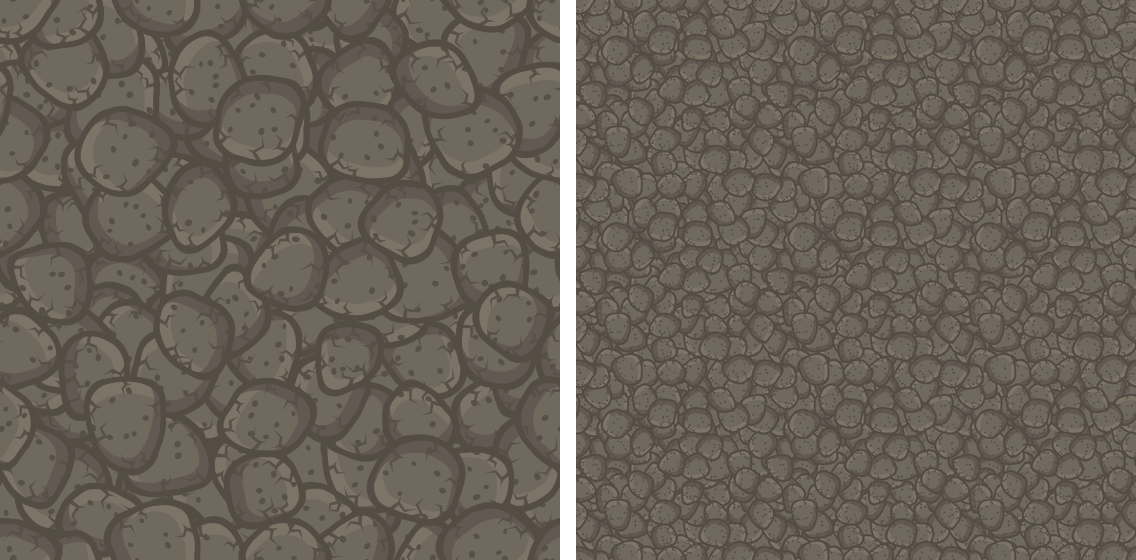
Left: one tile. Right: repeated 3 by 3.
Write a three.js fragment shader that draws this texture.

```glsl
// Tiling bed of overlapping rounded cartoon stones with outlines, pits and cracks.
varying vec2 vUv;

const float TAU = 6.2831853;
const float COUNT = 8.0;       // stone cells across the canvas, per layer
const float EDGE = 0.018;      // edge softness, in cells
const float LINE = 0.043;      // half width of the outline, in cells
const float BULGE = 1.6;       // radius of the curved stone sides
const vec3 BODY = vec3(0.437, 0.410, 0.370);
const vec3 LIT = vec3(0.485, 0.457, 0.405);
const vec3 SHADE = vec3(0.383, 0.353, 0.322);
const vec3 MARK = vec3(0.345, 0.318, 0.284);
const vec3 OUTLINE = vec3(0.330, 0.302, 0.268);

vec2 hash2(vec3 id, float salt) {
  vec3 q = fract(vec3(id.xy + 3.7, id.z * 101.0 + salt) * vec3(0.1031, 0.3713, 0.2317));
  q += dot(q, q.yzx + 33.33);
  return fract((q.xx + q.yz) * q.zy);
}

vec2 heading(float angle) { return vec2(cos(angle), sin(angle)); }

float cover(float d) { return 1.0 - smoothstep(-0.5 * EDGE, 0.5 * EDGE, d); }

float smoothMax(float a, float b, float k) {
  float h = max(k - abs(a - b), 0.0) / k;
  return max(a, b) + 0.25 * k * h * h;
}

// Gradient noise that wraps after a whole number of cells
float corner(vec2 cell, vec2 offset, vec2 f, float period, float salt) {
  float angle = TAU * hash2(vec3(mod(cell + offset, period), 5.0), salt).x;
  return dot(heading(angle), f - offset);
}

float gradientNoise(vec2 p, float period, float salt) {
  vec2 c = floor(p), f = fract(p);
  vec2 u = f * f * f * (f * (f * 6.0 - 15.0) + 10.0);
  float low = mix(corner(c, vec2(0, 0), f, period, salt), corner(c, vec2(1, 0), f, period, salt), u.x);
  float high = mix(corner(c, vec2(0, 1), f, period, salt), corner(c, vec2(1, 1), f, period, salt), u.x);
  return mix(low, high, u.y);
}

// Signed distance to a stone: four bowed sides with rounded corners
float stone(vec2 p, vec3 id) {
  vec2 trait = hash2(id, 2.0);
  float size = mix(0.47, 0.63, trait.y), d = -2.0;
  for (int i = 0; i < 4; i++) {
    vec2 r = hash2(id, 10.0 + float(i));
    vec2 n = heading(TAU * (trait.x + 0.25 * (float(i) + 0.55 * (r.x - 0.5))));
    float reach = size * mix(0.82, 1.16, r.y);
    d = smoothMax(d, length(p + n * (BULGE - reach)) - BULGE, 0.26);
  }
  return d;
}

// Stone k of the 18 near p: its wrapped id and the position relative to its centre
vec3 nearbyStone(vec2 p, int k, out vec2 local) {
  float n = float(k), layer = floor(n / 9.0);
  vec2 q = p + 0.5 * layer;
  vec2 cell = floor(q) + vec2(mod(n, 3.0), mod(floor(n / 3.0), 3.0)) - 1.0;
  vec3 id = vec3(mod(cell, COUNT), layer);
  local = q - cell - 0.5 - 0.44 * (hash2(id, 1.0) - 0.5);
  return id;
}

float rank(vec3 id) { return hash2(id, 3.0).x + 0.25 * id.z; }

float taper(vec2 p, vec2 a, vec2 b, float wideA, float wideB) {
  vec2 ab = b - a;
  float h = clamp(dot(p - a, ab) / dot(ab, ab), 0.0, 1.0);
  return length(p - a - ab * h) - mix(wideA, wideB, h);
}

// Zigzag crack with a short branch
float crack(vec2 p, vec2 root, vec2 inward, vec2 r) {
  vec2 side = vec2(-inward.y, inward.x) * (r.x > 0.5 ? 1.0 : -1.0);
  float len = mix(0.24, 0.42, r.y);
  vec2 bend = root + len * (0.4 * inward + 0.15 * side);
  vec2 kink = bend + len * (0.12 * inward - 0.34 * side);
  vec2 tip = kink + len * (0.42 * inward - 0.05 * side);
  float d = min(taper(p, root, bend, 0.032, 0.021), taper(p, bend, kink, 0.021, 0.016));
  d = min(d, taper(p, kink, tip, 0.016, -0.002));
  return min(d, taper(p, bend, bend + len * (0.16 * inward + 0.24 * side), 0.018, -0.002));
}

float pits(vec2 p, vec3 id) {
  float d = 1.0;
  for (int i = 0; i < 7; i++) {
    vec2 r = hash2(id, 20.0 + float(i));
    vec2 q = p - heading(TAU * (float(i) + 0.7 * r.x) / 7.0) * mix(0.14, 0.52, r.y);
    vec2 axis = heading(TAU * r.y);
    q = vec2(dot(q, axis), dot(q, axis.yx * vec2(-1, 1)));
    d = min(d, length(q * vec2(1.0, 1.25)) - mix(0.038, 0.054, r.x));
  }
  return d;
}

float cracks(vec2 p, vec3 id) {
  float d = 1.0;
  for (int i = 0; i < 6; i++) {
    vec2 r = hash2(id, 40.0 + float(i));
    float angle = TAU * (float(i) + 0.7 * r.x) / 6.0, reach = 0.0;
    for (int j = 0; j < 4; j++) reach -= stone(heading(angle) * reach, id);
    vec2 inward = -heading(angle + 1.2 * (r.y - 0.5));
    d = min(d, crack(p, heading(angle) * reach, inward, hash2(id, 60.0 + float(i))));
  }
  return d;
}

void main() {
  vec2 wobble = vec2(gradientNoise(vUv * 24.0, 24.0, 1.0), gradientNoise(vUv * 24.0, 24.0, 2.0));
  vec2 p = vUv * COUNT + 0.03 * wobble;

  // Find the uppermost stone here
  vec3 top = vec3(0.0);
  vec2 at = vec2(9.0), local;
  float topRank = -1.0;
  for (int k = 0; k < 18; k++) {
    vec3 id = nearbyStone(p, k, local);
    if (rank(id) > topRank && stone(local, id) < 0.0) { top = id; at = local; topRank = rank(id); }
  }

  // Outlines of that stone and of those lying above it
  float rim = 1.0;
  for (int k = 0; k < 18; k++) {
    vec3 id = nearbyStone(p, k, local);
    if (rank(id) >= topRank) rim = min(rim, abs(stone(local, id)));
  }

  // Lit and shaded crescents, then surface marks
  vec2 light = hash2(top, 4.0);
  float angle = TAU * light.x;
  float shade = -0.07 - stone(at + 0.15 * heading(angle), top);
  float lit = -0.04 - stone(at + 0.17 * heading(angle + 2.4 + 1.4 * light.y), top);
  vec3 color = mix(BODY, LIT, cover(lit));
  color = mix(color, SHADE, cover(shade));
  color = mix(color, MARK, cover(min(pits(at, top), cracks(at, top))));
  gl_FragColor = vec4(mix(color, OUTLINE, cover(rim - LINE)), 1.0);
}
```
